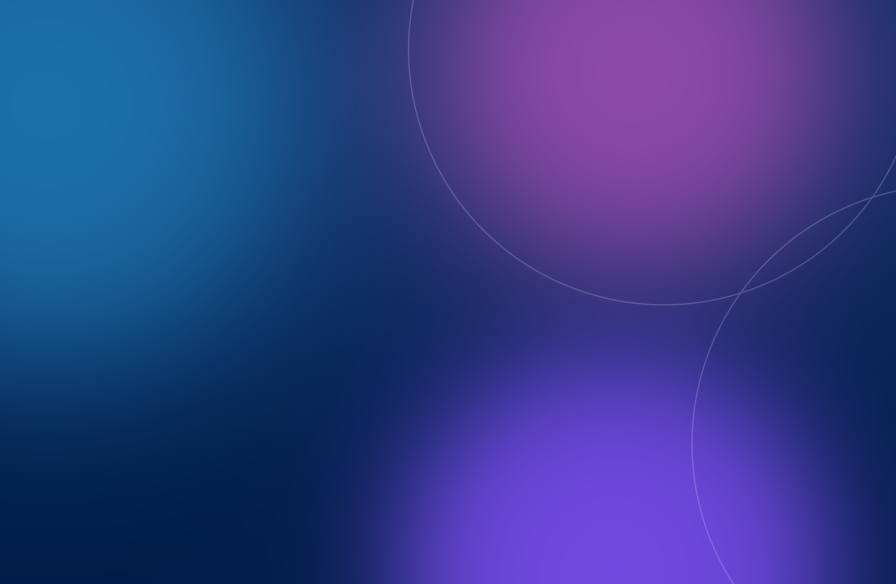
This background is drawn by a Shadertoy shader. Its source:

```glsl
// Soft blue, orchid and violet glows on deep navy, crossed by two thin rings.

const vec3 NAVY_LOW  = vec3(0.00, 0.11, 0.28);
const vec3 NAVY_HIGH = vec3(0.05, 0.175, 0.38);
const vec3 BLUE      = vec3(0.11, 0.44, 0.67);
const vec3 ORCHID    = vec3(0.565, 0.29, 0.66);
const vec3 VIOLET    = vec3(0.44, 0.285, 0.875);
const vec3 RING_TINT = vec3(0.85, 0.82, 1.00);

// Blurred disc: 1 inside, one half at the radius, with a long soft tail
float glow(vec2 p, vec2 center, float radius, float blur) {
    return 0.5 - 0.5 * tanh((length(p - center) - radius) / blur);
}

// Antialiased circle outline; lines thinner than a pixel fade instead
float ring(vec2 p, vec2 center, float radius, float width, float pixel) {
    float edge = abs(length(p - center) - radius);
    float coverage = clamp((0.5 * width - edge) / pixel + 0.5, 0.0, 1.0);
    return min(coverage, width / pixel);
}

void mainImage(out vec4 fragColor, in vec2 fragCoord) {
    // Height is 1; x is scaled so the layout always spans the full width
    const float ASPECT = 1.533;
    vec2 p = fragCoord / iResolution.xy * vec2(ASPECT, 1.0);
    float pixel = max(ASPECT / iResolution.x, 1.0 / iResolution.y);

    // Background gradient
    vec3 color = mix(NAVY_LOW, NAVY_HIGH, smoothstep(0.0, 0.9, p.y));

    // Glows
    color = mix(color, BLUE,   glow(p, vec2(0.08, 0.82), 0.41, 0.19));
    color = mix(color, ORCHID, glow(p, vec2(1.085, 0.88), 0.33, 0.16));
    color = mix(color, VIOLET, glow(p, vec2(1.05, 0.02), 0.36, 0.13));

    // Rings
    const float RING_WIDTH = 0.0024;
    float rings = max(ring(p, vec2(1.136, 0.915), 0.437, RING_WIDTH, pixel),
                      ring(p, vec2(1.627, 0.240), 0.443, RING_WIDTH, pixel));
    color = mix(color, RING_TINT, 0.22 * rings);

    fragColor = vec4(color, 1.0);
}
```
